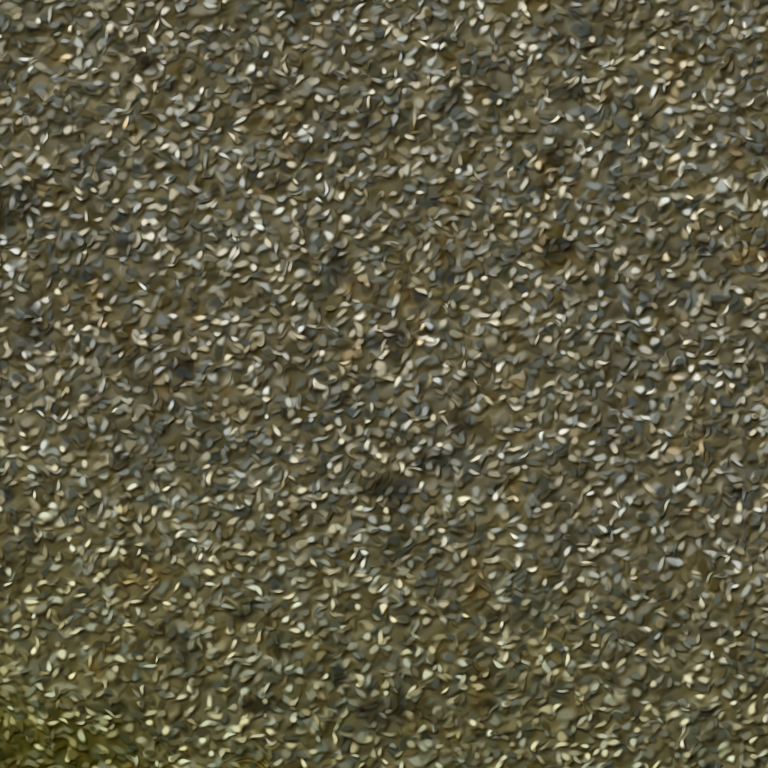
Give the GLSL for this texture, as a Shadertoy shader.

```glsl
vec3 hash3(vec2 p) {
    vec3 q = fract(p.xyx * vec3(0.1031, 0.1030, 0.0973));
    q += dot(q, q.yxz + 33.33);
    return fract((q.xxy + q.yzz) * q.zyx);
}

float noise(vec2 p) {
    vec2 cell = floor(p), f = fract(p);
    f = f * f * (3.0 - 2.0 * f);
    float low = mix(hash3(cell).x, hash3(cell + vec2(1, 0)).x, f.x);
    float high = mix(hash3(cell + vec2(0, 1)).x, hash3(cell + vec2(1, 1)).x, f.x);
    return mix(low, high, f.y);
}

vec2 turn(vec2 p, float angle) {
    float c = cos(angle), s = sin(angle);
    return vec2(c * p.x + s * p.y, c * p.y - s * p.x);
}

// Mossy corner at the lower left
float mossAt(vec2 uv) {
    float edge = uv.y + 0.45 * uv.x + 0.05 * noise(uv * 12.0);
    return 1.0 - smoothstep(0.10, 0.20, edge);
}

// Scattered soft chips, each with a warm shadow on its lower right
vec3 addChips(vec3 ground, vec2 uv, float scale, float cover, vec2 size, vec2 range, float skew) {
    vec2 p = uv * scale;
    vec2 home = floor(p);
    for (int y = -1; y <= 1; y++)
    for (int x = -1; x <= 1; x++) {
        vec2 cell = home + vec2(x, y);
        vec3 place = hash3(cell + scale * 3.7);
        vec3 look = hash3(cell + scale * 7.3 + 91.0);
        vec3 kind = hash3(cell + scale * 5.1 + 47.0);
        if (place.z > cover) continue;

        vec2 center = cell + place.xy;
        float lean = mix(0.45, -0.65, mossAt(center / scale));
        float angle = lean + (look.x - look.y) * 1.6;
        vec2 radii = size * mix(vec2(0.65, 0.7), vec2(1.3, 1.35), kind.xy);
        vec2 q = p - center;
        float chip = length(turn(q, angle) / radii);
        float shade = length(turn(q - vec2(0.13, -0.22), angle) / (radii * 1.1));

        float light = mix(range.x, range.y, pow(look.z, skew));
        float warmth = kind.z - 0.5;
        vec3 tint = vec3(0.008, 0.0, -0.065) + warmth * vec3(0.06, 0.0, -0.10);
        ground *= 1.0 - vec3(0.29, 0.31, 0.38) * (1.0 - smoothstep(0.35, 1.3, shade));
        ground = mix(ground, light + tint, 1.0 - smoothstep(0.35, 1.25, chip));
    }
    return ground;
}

void mainImage(out vec4 fragColor, in vec2 fragCoord) {
    vec2 uv = fragCoord / iResolution.y;
    float moss = mossAt(uv);

    // Bend the outlines so that chips are not true ellipses
    vec2 bend = vec2(noise(uv * 85.0), noise(uv * 85.0 + 53.0)) - 0.5;
    vec2 bent = uv + bend * 0.006;

    // Earth with fine slanted streaks
    vec2 slant = turn(bent, mix(0.45, -0.65, moss));
    float streak = noise(slant * vec2(55.0, 130.0));
    float patches = noise(uv * 9.0) * 0.5 + noise(uv * 21.0) * 0.5;
    vec3 color = vec3(0.345, 0.325, 0.235) + (streak - 0.5) * 0.2;
    color += (noise(uv * 40.0 + 17.0) - 0.5) * vec3(0.06, 0.03, -0.03);

    // Chips from dull to bright, then a few large pebbles
    color = addChips(color, bent, 49.0, 0.85, vec2(0.54, 0.29), vec2(0.22, 0.56), 1.1);
    color = addChips(color, bent, 61.0, 0.85, vec2(0.54, 0.28), vec2(0.24, 0.70), 1.3);
    color = addChips(color, bent, 29.0, 0.025, vec2(0.34, 0.22), vec2(0.42, 0.66), 1.0);
    color = addChips(color, bent, 72.0, 0.65, vec2(0.52, 0.29), vec2(0.29, 0.88), 1.6);

    // Dark hollows and brown stains
    float hollow = smoothstep(0.80, 0.96, noise(uv * 25.0 + 71.0));
    float stain = smoothstep(0.72, 0.96, noise(uv * 24.0 + 29.0));
    color *= 1.0 - 0.36 * hollow;
    color *= mix(vec3(1), vec3(0.99, 0.90, 0.74), stain * 0.7);
    color *= 0.92 + 0.26 * patches;

    // Olive cast toward the bottom and in the corner
    float olive = 1.0 - smoothstep(0.05, 0.6, uv.y + 0.2 * uv.x);
    color *= mix(vec3(1), vec3(0.97, 0.98, 0.85), olive);
    color = mix(color, color * vec3(0.88, 0.88, 0.90) - vec3(0.02, 0.015, 0.07), moss);
    fragColor = vec4(clamp(color, 0.0, 1.0), 1.0);
}
```
